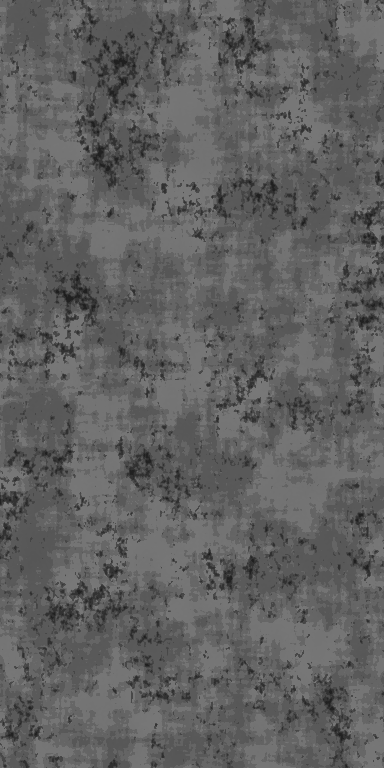
Give the GLSL for this texture, as a WebGL 2 fragment shader.

```glsl
#version 300 es
precision highp float;
// Worn grey plaster: ragged flakes of three close greys with dark pitted clusters.
// Gradient noise, stretched streaks and frayed scraps add up to one wear field,
// which is cut into flat tones; a second, grittier field cuts the dark pits.
uniform vec2 u_resolution;
out vec4 fragColor;

float hash(vec2 p) {
    vec3 q = fract(p.xyx * 0.1031);
    q += dot(q, q.yzx + 33.33);
    return fract((q.x + q.y) * q.z);
}

float cornerSlope(vec2 cell, vec2 offset) {
    float angle = 6.2832 * hash(cell);
    return dot(vec2(cos(angle), sin(angle)), offset);
}

float gradientNoise(vec2 p) {
    vec2 cell = floor(p), f = p - cell;
    vec2 u = f * f * f * (f * (f * 6.0 - 15.0) + 10.0);
    vec2 e = vec2(1.0, 0.0);
    return mix(mix(cornerSlope(cell, f), cornerSlope(cell + e, f - e), u.x),
               mix(cornerSlope(cell + e.yx, f - e.yx), cornerSlope(cell + 1.0, f - 1.0), u.x), u.y);
}

// Layered noise scaled to a spread of about one
float fbm(vec2 p, float gain, int octaves) {
    float sum = 0.0, power = 0.0, amp = 1.0;
    for (int i = 0; i < octaves; i++) {
        sum += amp * gradientNoise(p);
        power += amp * amp;
        amp *= gain;
        p = p * 2.03 + vec2(17.3, 41.7);
    }
    return 4.7 * sum / sqrt(power);
}

// Scattered boxes and discs with frayed rims, each lighter or darker
float scraps(vec2 p, float aspect, float fray) {
    float shift = 0.0;
    for (int i = 0; i < 36; i++) {
        float id = float(i) + 3.0;
        vec2 centre = vec2(hash(vec2(id, 1.0)), aspect * hash(vec2(id, 2.0)));
        vec2 size = mix(vec2(0.02), vec2(0.12), vec2(hash(vec2(id, 3.0)), hash(vec2(id, 4.0))));
        float turn = 0.9 * pow(hash(vec2(id, 5.0)), 3.0);
        vec2 d = mat2(cos(turn), sin(turn), -sin(turn), cos(turn)) * (p - centre);
        vec2 edge = abs(d) - size;
        float box = max(edge.x, edge.y);
        float disc = max(length(d) - size.x, d.y - 0.3 * size.y);
        float dist = hash(vec2(id, 6.0)) < 0.65 ? box : disc;
        float cover = 1.0 - smoothstep(-0.003, 0.003, dist + 0.008 * fray);
        shift += cover * (2.0 * hash(vec2(id, 7.0)) - 1.0);
    }
    return shift;
}

void main() {
    vec2 p = gl_FragCoord.xy / u_resolution.x;
    float aspect = u_resolution.y / u_resolution.x;

    // Wear field: broad flakes, crossed streaks and scraps
    float flakes = fbm(p * vec2(5.0, 4.5) + 7.0, 0.76, 6);
    float upright = fbm(p * vec2(32.0, 5.0) + 61.0, 0.75, 3);
    float level = fbm(p * vec2(5.0, 32.0) + 113.0, 0.75, 3);
    float wear = 0.8 * flakes + 0.38 * upright + 0.36 * level;
    wear = (wear + 1.1 * scraps(p, aspect, flakes)) / 1.05;

    // Flat plaster tones
    float tone = mix(0.35, 0.40, smoothstep(-0.50, -0.32, wear));
    tone = mix(tone, 0.46, smoothstep(0.52, 0.70, wear));

    // Dark pits, gathered in clumps where the wear is deep
    float clumps = fbm(p * vec2(4.5, 3.5) + 211.0, 0.65, 3);
    float grit = fbm(p * vec2(36.0, 28.0) + 307.0, 0.8, 3);
    float pits = (0.65 * clumps + 0.72 * grit + 0.2 * upright - 0.45 * wear) / 1.1;
    tone = mix(tone, 0.28, smoothstep(0.90, 1.12, pits));
    tone = mix(tone, 0.19, smoothstep(1.50, 1.80, pits));
    tone = mix(tone, 0.12, smoothstep(2.20, 2.60, pits));

    // Faint drift and fine tooth
    tone += 0.005 * clumps + 0.005 * gradientNoise(p * 110.0);
    fragColor = vec4(vec3(tone), 1.0);
}
```
